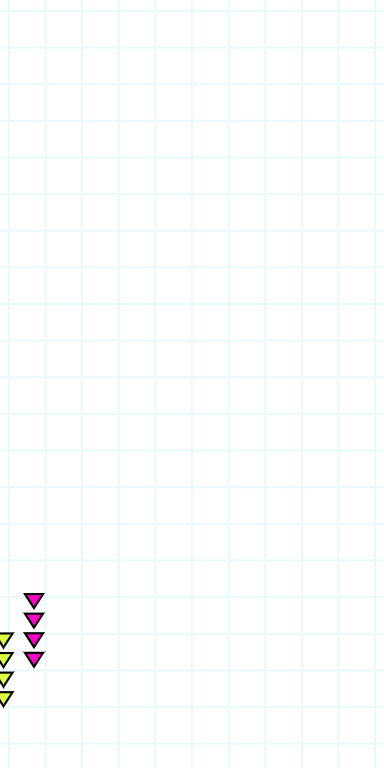
Write a Shadertoy shader that draws this pattern.

```glsl
// Pale cyan graph paper on white, with two short columns of outlined
// triangles pointing down near the lower left. The grid is a repeated line
// distance; each triangle is a mitred distance function with an inset fill.

// Coverage of a shape from its signed distance
float coverage(float dist, float pixel) {
    return clamp(0.5 - dist / pixel, 0.0, 1.0);
}

// Distance to the nearest grid line on each axis
vec2 gridDistance(vec2 p, float cell) {
    return abs(fract(p / cell + 0.5) - 0.5) * cell;
}

// Triangle pointing down, with the middle of its top edge at the origin
float triangleDown(vec2 p, float halfWidth, float height) {
    vec2 sideNormal = normalize(vec2(height, -halfWidth));
    float side = dot(vec2(abs(p.x) - halfWidth, p.y), sideNormal);
    return max(p.y, side);
}

// Column of four triangles with black outlines
vec3 drawColumn(vec3 color, vec2 p, vec2 top, vec3 fill, float pixel) {
    for (int i = 0; i < 4; i++) {
        vec2 local = p - top + vec2(0.0, 0.051 * float(i));
        float dist = triangleDown(local, 0.0286, 0.0443);
        color = mix(color, vec3(0.0), coverage(dist, pixel));
        color = mix(color, fill, coverage(dist + 0.0056, pixel));
    }
    return color;
}

void mainImage(out vec4 fragColor, in vec2 fragCoord) {
    // One unit is the canvas width
    vec2 p = fragCoord / iResolution.x;
    float pixel = 1.0 / iResolution.x;

    // Paper and grid
    vec2 lines = gridDistance(p - vec2(0.5, 1.0175), 0.0954) - 0.0026;
    float grid = max(coverage(lines.x, pixel), coverage(lines.y, pixel));
    vec3 color = mix(vec3(1.0), vec3(0.91, 0.98, 0.975), grid);

    // Triangle columns
    color = drawColumn(color, p, vec2(0.0885, 0.4557), vec3(1.0, 0.0, 0.78), pixel);
    color = drawColumn(color, p, vec2(0.0091, 0.3532), vec3(0.86, 1.0, 0.25), pixel);

    fragColor = vec4(color, 1.0);
}
```
